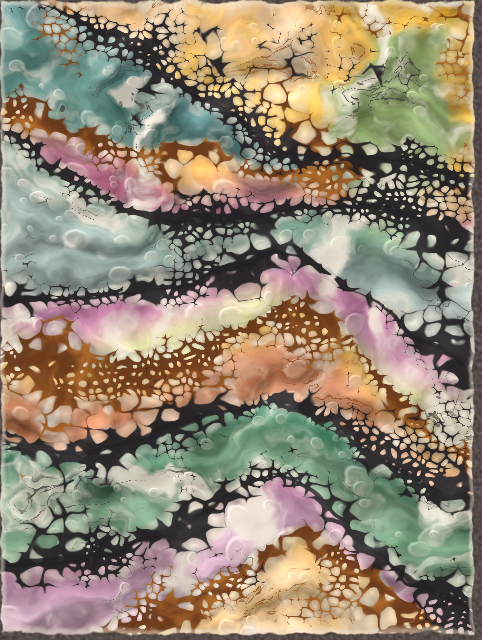
A Shadertoy shader for this background:

```glsl
// Flowing strata of marbled resin with inky seams, lacy cells and bubbles
const vec3 CREAM = vec3(.93, .89, .83);
const vec3 UPPER[9] = vec3[9](vec3(.89, .72, .52), vec3(.38, .53, .53), vec3(.87, .65, .36),
    vec3(.40, .52, .46), vec3(.71, .48, .60), vec3(.85, .67, .36),
    vec3(.25, .45, .36), vec3(.69, .50, .60), vec3(.84, .66, .40));
const vec3 LOWER[9] = vec3[9](vec3(.85, .66, .28), vec3(.35, .50, .47), vec3(.70, .44, .53),
    vec3(.60, .66, .64), vec3(.70, .68, .50), vec3(.76, .50, .36),
    vec3(.43, .57, .46), vec3(.74, .60, .67), vec3(.90, .75, .55));
// Seam shape: left height, slope, arch height, arch centre
const vec4 SEAM[8] = vec4[8](vec4(1.02, -.30, -.07, .62), vec4(.85, -.15, -.03, .35),
    vec4(.82, -.20, -.10, .30), vec4(.53, -.12, .14, .58),
    vec4(.44, -.17, .18, .62), vec4(.31, -.10, .13, .59),
    vec4(.12, -.10, .19, .57), vec4(-.01, -.03, .20, .62));

vec2 hash2(vec2 p) {
    p = vec2(dot(p, vec2(127.1, 311.7)), dot(p, vec2(269.5, 183.3)));
    return fract(sin(p) * 43758.55);
}
float corner(vec2 cell, vec2 f, vec2 o) { return dot(hash2(cell + o) * 2. - 1., f - o); }
float gradientNoise(vec2 p) {
    vec2 i = floor(p), f = fract(p), w = f * f * f * (f * (f * 6. - 15.) + 10.);
    return mix(mix(corner(i, f, vec2(0)), corner(i, f, vec2(1, 0)), w.x),
               mix(corner(i, f, vec2(0, 1)), corner(i, f, vec2(1)), w.x), w.y);
}
float fbm(vec2 p) {
    float sum = 0., amp = .8;
    for (int i = 0; i < 5; i++, amp *= .5) {
        sum += amp * gradientNoise(p);
        p = mat2(1.6, 1.2, -1.2, 1.6) * p + 7.3;
    }
    return sum;
}
// Distance to the cell centre, rounded depth inside the wall, random id
vec3 cells(vec2 p) {
    float near = 9., second = 9., id = 0.;
    for (int k = 0; k < 9; k++) {
        vec2 c = floor(p) + vec2(k % 3 - 1, k / 3 - 1), h = hash2(c);
        float d = length(c + .1 + .8 * h - p);
        if (d < near) { second = near; near = d; id = h.x; }
        else second = min(second, d);
    }
    return vec3(near, mix(second - near, .75 - near, .45), id);
}
// Translucent fill and lit rim of scattered round bubbles
vec2 bubbles(vec2 p, float density) {
    vec2 result = vec2(0);
    for (int k = 0; k < 9; k++) {
        vec2 c = floor(p) + vec2(k % 3 - 1, k / 3 - 1), h = hash2(c + 51.);
        vec2 v = p - c - hash2(c + 9.);
        float d = length(v * vec2(.92, 1.06)) - .14 - .28 * h.x;
        float on = smoothstep(h.y - .05, h.y + .05, density);
        float light = .3 + .7 * dot(v / max(length(v), .01), vec2(-.6, .8));
        result = max(result, on * vec2(smoothstep(.04, -.04, d), light * smoothstep(.08, 0., abs(d + .03))));
    }
    return result;
}

void mainImage(out vec4 fragColor, in vec2 fragCoord) {
    vec2 p = fragCoord / iResolution.y, uv = fragCoord / iResolution.xy;
    vec2 flow = vec2(fbm(p * 4.), fbm(p * 4. + 17.)), q = p + .065 * flow;
    float u = q.x * iResolution.y / iResolution.x;
    float patches = fbm(p * 5. + 31.), black = 0., rust = 0., line = 0.;

    // Colour bands and the ink that gathers along their seams
    vec3 color = mix(UPPER[0], LOWER[0], smoothstep(-.1, .35, flow.x + .6 * uv.x - .25));
    for (int i = 0; i < 8; i++) {
        vec4 s = SEAM[i];
        float a = (u - s.w) / .26, d = q.y - s.x - s.y * u - s.z * exp(-a * a);
        float depth = smoothstep(.01, .09, -d + .14 * flow.y);
        color = mix(color, mix(UPPER[i + 1], LOWER[i + 1], depth), smoothstep(.008, -.008, d));
        float vary = gradientNoise(vec2(u * 5., float(i) * 5.3));
        float ink = exp(-abs(d) / (.028 + .045 * max(vary, -.35)));
        if (i % 3 == 1) rust = max(rust, ink);
        else black = max(black, ink);
        if (i % 3 != 1) line = max(line, smoothstep(.0045, .001, abs(d) - .012 * vary));
    }
    // Green pool at the upper right
    float pool = length((uv - vec2(.80, .83)) * vec2(1., 1.2)) + .3 * flow.y;
    color = mix(color, vec3(.50, .61, .42), .9 * smoothstep(.17, .11, pool));

    // Pigment streaks, milky clouds and soft glossy relief
    float warm = smoothstep(.15, .4, color.r - color.b);
    float arch = (u - .58) / .3, strata = q.y - .13 * exp(-arch * arch);
    float streak = fbm(vec2(q.x * 5., strata * 15.) + 2. * flow);
    float cloud = fbm(q * 6. + 3. * flow + 60.);
    color *= 1. + .75 * streak;
    color = mix(color, CREAM, .88 * smoothstep(-.08, .36, cloud));
    color += .3 * (gradientNoise(p * 15. + flow + vec2(-.2, .25)) - gradientNoise(p * 15. + flow));
    // Thin wandering veins
    float vein = smoothstep(.022, .004, abs(streak + .12)) * smoothstep(-.02, .15, patches);
    color = mix(color, mix(vec3(.24, .23, .23), vec3(.55, .29, .10), warm), .75 * vein);

    // Bubbles of two sizes, in clusters
    vec2 bubble = bubbles(p * 19. + flow, .22 - .5 * flow.x) + bubbles(p * 36. + flow, .2 + .9 * patches);
    color = mix(color, color * .6 + .38 * CREAM, .6 * min(bubble.x, 1.));
    color += .17 * bubble.y;

    // Lacy cells: ink fills the walls and leaves rounded pebbles
    vec2 wobble = vec2(gradientNoise(p * 34.), gradientNoise(p * 34. + 8.));
    vec3 pebble = mix(cells(p * vec2(29., 36.) + .6 * wobble), cells(p * vec2(66., 78.) + wobble),
                      smoothstep(-.03, .03, gradientNoise(p * 8. + 4.)));
    float blackLevel = min(.8 * black + .9 * patches - .19, .56);
    float rustLevel = min(.7 * rust + .26 * warm + .9 * fbm(p * 6. + 77.) - .28, .5);
    float lace = smoothstep(.02, .2, max(blackLevel, rustLevel));
    vec3 stone = mix(color, CREAM, .1 + .6 * pebble.z) * (1.12 - .5 * pebble.x);
    color = mix(color * (1. - .2 * lace), stone, .85 * lace);
    vec3 rustInk = mix(vec3(.68, .40, .14), vec3(.40, .20, .08), smoothstep(-.2, .3, streak + .3 * rust));
    color = mix(color, rustInk, .92 * smoothstep(-.07, .07, rustLevel - pebble.y));
    vec3 blackInk = vec3(.14, .13, .14) + .2 * max(streak, 0.);
    color = mix(color, blackInk, .95 * smoothstep(-.07, .07, blackLevel - pebble.y));
    color = mix(color, blackInk, .9 * line);

    // Pale ragged rim over a dark table
    vec2 side = min(uv - vec2(.002, .010), vec2(.982, .998) - uv);
    float rim = min(side.x, side.y) + .012 * fbm(p * 22.);
    color = mix(color, CREAM, .5 * smoothstep(.012, .003, rim));
    vec3 table = vec3(.33, .29, .28) + .15 * gradientNoise(p * 150.);
    color = mix(color, table, smoothstep(.002, -.002, rim));
    fragColor = vec4(clamp(color, 0., 1.), 1.);
}
```
